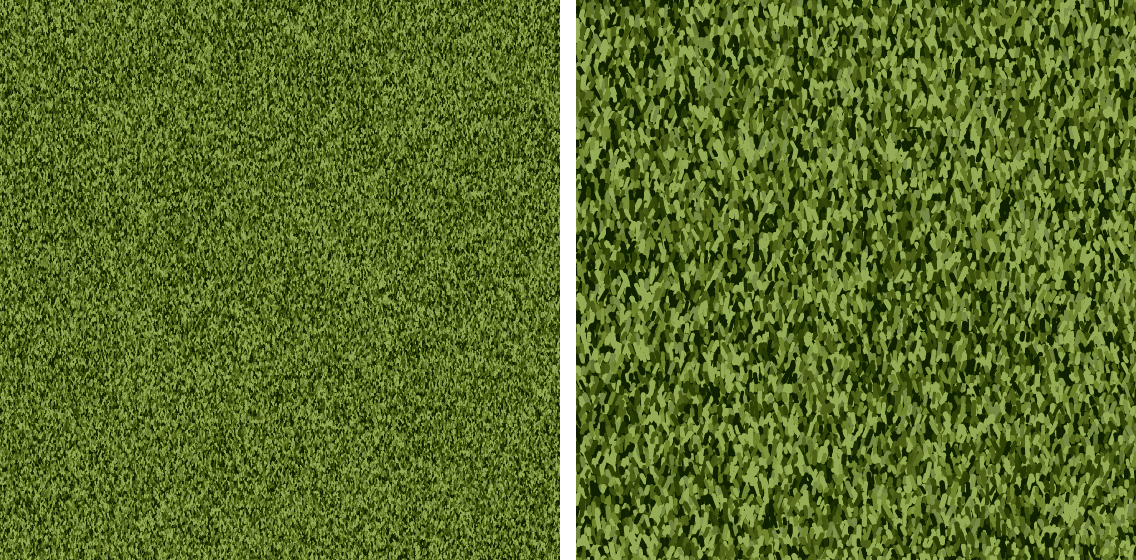
Left, the full canvas; right, a detail of the centre.
This texture is drawn by a Shadertoy shader. Its source:

```glsl
const vec3 SOIL  = vec3(0.06, 0.13, 0.00);
const vec3 SHADE = vec3(0.18, 0.26, 0.02);
const vec3 MOSS  = vec3(0.31, 0.38, 0.09);
const vec3 LEAF  = vec3(0.44, 0.53, 0.18);
const vec3 DUSTY = vec3(0.47, 0.55, 0.29);
const vec3 TIP   = vec3(0.59, 0.68, 0.34);

const vec2 GRID = vec2(340.0, 165.0);  // blades across and up the canvas
const int LAYERS = 2;

vec3 hash3(vec2 p) {
    vec3 q = fract(p.xyx * vec3(0.1031, 0.1030, 0.0973));
    q += dot(q, q.yxz + 33.33);
    return fract((q.xxy + q.yzz) * q.zyx);
}

float segmentDistance(vec2 p, vec2 halfAxis) {
    float along = clamp(dot(p, halfAxis) / dot(halfAxis, halfAxis), -1.0, 1.0);
    return length(p - halfAxis * along);
}

// Coverage of one leaning blade, given its random shape
float bladeCover(vec2 p, vec3 shape, float pixel) {
    float lean = (shape.x - 0.5) * 1.1;
    float halfLength = mix(0.0012, 0.0040, shape.y * shape.y);
    float halfWidth = mix(0.0010, 0.0016, shape.z);
    float d = segmentDistance(p, halfLength * vec2(sin(lean), cos(lean)));
    return clamp(0.5 + (halfWidth - d) / pixel, 0.0, 1.0);
}

// Paints a jittered grid of blades over the surface: x = tone, y = dustiness
vec2 paintBlades(vec2 surface, vec2 uv, float seed, float pixel) {
    vec2 home = floor(uv * GRID + seed * 0.37);
    for (int y = 1; y >= -1; y--) {
        for (int x = -1; x <= 1; x++) {
            vec2 cell = home + vec2(x, y);
            vec3 look = hash3(cell + seed * 41.0);
            vec3 place = hash3(cell + seed * 41.0 + 517.0);
            vec3 shape = hash3(cell + seed * 41.0 + 1033.0);
            vec2 root = (cell + 0.2 + 0.6 * place.xy - seed * 0.37) / GRID;
            surface = mix(surface, look.xy, bladeCover(uv - root, shape, pixel));
        }
    }
    return surface;
}

// Faint broad patches of lighter and darker turf
float mottling(vec2 p) {
    float sum = 0.0;
    float weight = 0.5;
    for (int i = 0; i < 4; i++) {
        p = mat2(0.8, 0.6, -0.6, 0.8) * p + 1.7;
        sum += weight * sin(p.x + 1.3 * sin(p.y * 0.8)) * sin(p.y + sin(p.x * 0.7));
        p *= 1.9;
        weight *= 0.75;
    }
    return sum;
}

vec3 grassColor(float tone, float dust) {
    vec3 leaf = mix(LEAF, DUSTY, smoothstep(0.45, 0.75, dust));
    vec3 color = mix(SOIL, SHADE, smoothstep(0.03, 0.17, tone));
    color = mix(color, MOSS, smoothstep(0.21, 0.40, tone));
    color = mix(color, leaf, smoothstep(0.44, 0.64, tone));
    return mix(color, TIP, smoothstep(0.74, 0.92, tone));
}

void mainImage(out vec4 fragColor, in vec2 fragCoord) {
    vec2 uv = fragCoord / iResolution.y;
    float pixel = 1.0 / iResolution.y;

    vec2 surface = vec2(0.08, 0.3);
    for (int i = 0; i < LAYERS; i++) {
        surface = paintBlades(surface, uv, float(i + 1), pixel);
    }

    // Restore the contrast lost where blade edges blend
    float tone = 0.5 + 1.3 * (surface.x - 0.48) + 0.05 * mottling(uv * 14.0);
    fragColor = vec4(grassColor(tone, surface.y), 1.0);
}
```
